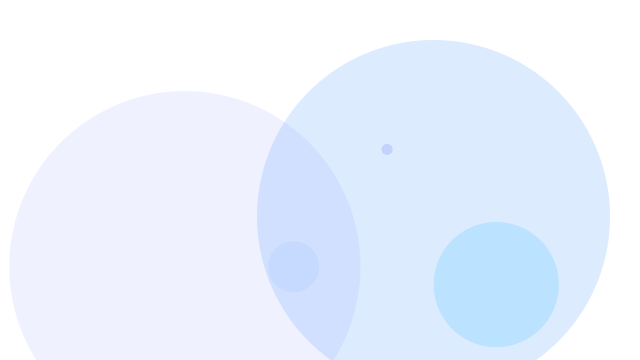
Write a WebGL 2 fragment shader that draws this background.

```glsl
#version 300 es
precision highp float;

uniform vec2 u_resolution;
out vec4 fragColor;

// Discs: centre x, centre y, radius, opacity (lengths in canvas heights)
#define LEFT_DISC   vec4(0.5135, 0.2593, 0.4877, 0.12)
#define RIGHT_DISC  vec4(1.2042, 0.3986, 0.4903, 0.22)
#define CYAN_DISC   vec4(1.3785, 0.2095, 0.1738, 0.20)
#define SMALL_DISC  vec4(0.8155, 0.2593, 0.0706, 0.10)
#define DOT_DISC    vec4(1.0752, 0.5850, 0.0152, 0.28)

#define PAPER   vec3(1.0)
#define INDIGO  vec3(0.506, 0.549, 0.98)
#define BLUE    vec3(0.376, 0.647, 0.99)
#define CYAN    vec3(0.220, 0.741, 0.99)

// Blend a translucent disc over the base, with an edge one pixel wide
vec3 paintDisc(vec3 base, vec2 p, vec4 disc, vec3 tint) {
    float dist = length(p - disc.xy) - disc.z;
    float coverage = clamp(0.5 - dist * u_resolution.y, 0.0, 1.0);
    return mix(base, tint, coverage * disc.w);
}

void main() {
    vec2 p = gl_FragCoord.xy / u_resolution.y;

    // Keep the composition centred on wider or narrower canvases
    p.x += 0.5 * (16.0 / 9.0 - u_resolution.x / u_resolution.y);

    // Large overlapping discs
    vec3 color = paintDisc(PAPER, p, LEFT_DISC, INDIGO);
    color = paintDisc(color, p, RIGHT_DISC, BLUE);

    // Small accents
    color = paintDisc(color, p, CYAN_DISC, CYAN);
    color = paintDisc(color, p, SMALL_DISC, BLUE);
    color = paintDisc(color, p, DOT_DISC, INDIGO);

    fragColor = vec4(color, 1.0);
}
```
